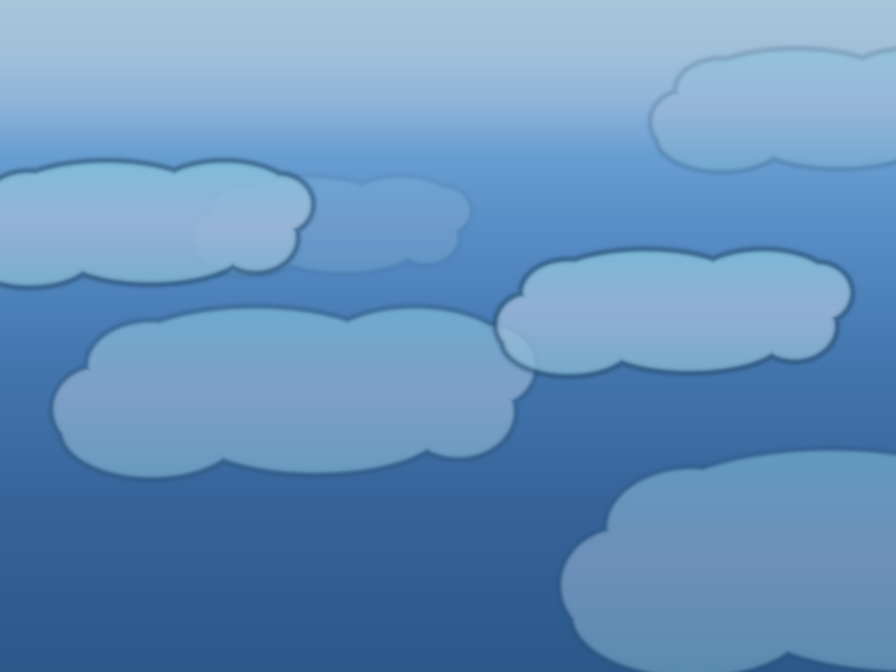
This background is drawn by a WebGL 2 fragment shader. Its source:

```glsl
#version 300 es
precision highp float;
// Soft-edged translucent clouds drifting over a blue sky gradient.
uniform vec2 u_resolution;
out vec4 fragColor;

// Approximate signed distance to an ellipse.
float ellipse(vec2 p, vec2 radii) {
    float k = length(p / radii);
    return k * (k - 1.0) / max(length(p / (radii * radii)), 0.001);
}

// Cloud outline, two units tall: a solid core ringed by flattened lobes.
float cloudShape(vec2 p) {
    const vec4 lobes[8] = vec4[8](      // centre, radii
        vec4(-0.45, 0.30, 1.70, 0.68),
        vec4(1.40, 0.40, 1.15, 0.58),
        vec4(2.25, 0.30, 0.55, 0.48),
        vec4(1.90, -0.22, 0.66, 0.55),
        vec4(0.25, -0.40, 1.50, 0.55),
        vec4(-1.65, -0.45, 1.05, 0.55),
        vec4(-2.25, -0.20, 0.55, 0.50),
        vec4(-1.65, 0.30, 0.75, 0.52));
    vec2 q = abs(p) - vec2(2.0, 0.6);
    float d = length(max(q, 0.0)) + min(max(q.x, q.y), 0.0);
    for (int i = 0; i < 8; i++)
        d = min(d, ellipse(p - lobes[i].xy, lobes[i].zw));
    return d;
}

// Blend linearly towards a colour between two heights.
vec3 ramp(vec3 below, vec3 above, float low, float high, float y) {
    return mix(below, above, clamp((y - low) / (high - low), 0.0, 1.0));
}

vec3 skyColor(float y) {
    vec3 c = ramp(vec3(0.17, 0.345, 0.54), vec3(0.21, 0.39, 0.60), 0.0, 0.25, y);
    c = ramp(c, vec3(0.27, 0.47, 0.69), 0.25, 0.48, y);
    c = ramp(c, vec3(0.34, 0.55, 0.77), 0.48, 0.65, y);
    c = ramp(c, vec3(0.41, 0.62, 0.82), 0.65, 0.77, y);
    c = ramp(c, vec3(0.57, 0.71, 0.85), 0.77, 0.855, y);
    c = ramp(c, vec3(0.63, 0.75, 0.85), 0.855, 0.92, y);
    return ramp(c, vec3(0.655, 0.775, 0.855), 0.92, 1.0, y);
}

// Teal below, lavender across the middle, pale cyan on top.
vec3 cloudColor(float y) {
    vec3 c = ramp(vec3(0.51, 0.72, 0.825), vec3(0.635, 0.73, 0.857), -1.0, 0.0, y);
    return ramp(c, vec3(0.53, 0.765, 0.865), 0.0, 0.9, y);
}

void main() {
    vec2 p = gl_FragCoord.xy / u_resolution.y;
    vec3 color = skyColor(p.y);

    // Centre, half height and opacity, from back to front.
    const vec4 clouds[6] = vec4[6](
        vec4(0.493, 0.664, 0.074, 0.28),
        vec4(1.226, 0.837, 0.092, 0.48),
        vec4(0.2005, 0.6675, 0.0946, 0.80),
        vec4(0.4375, 0.4167, 0.1285, 0.63),
        vec4(1.0026, 0.5356, 0.0946, 0.80),
        vec4(1.3125, 0.163, 0.171, 0.53));

    for (int i = 0; i < 6; i++) {
        vec4 cloud = clouds[i];
        vec2 local = (p - cloud.xy) / cloud.z;
        float d = cloudShape(local) * cloud.z;

        // Translucent body, then a thin shadow hugging its rim.
        float body = 1.0 - smoothstep(-0.005, 0.004, d);
        color = mix(color, cloudColor(local.y), body * cloud.w);
        float rim = exp(-pow(abs(d - 0.001) / 0.005, 2.0));
        float rimStrength = 0.75 * cloud.w * cloud.w + 0.02;
        color = mix(color, vec3(0.12, 0.27, 0.40), rim * rimStrength);
    }
    fragColor = vec4(color, 1.0);
}
```
